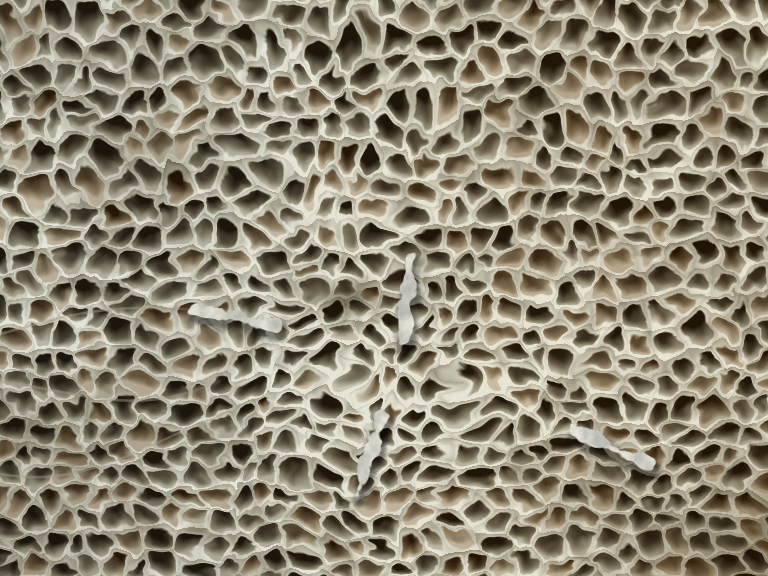
Give the GLSL for this texture, as a Shadertoy shader.

```glsl
// Pale honeycomb pores on the underside of a fungus, with crusty ridges radiating from a torn centre.
#define PORES_ACROSS 21.0
#define PORES_UP 26.5
#define JITTER 0.72
#define WALL 0.085
#define EDGE 0.085
#define ROUNDNESS 15.0
#define DARK vec3(0.085, 0.050, 0.010)
#define MIDDLE vec3(0.500, 0.470, 0.385)
#define PALE vec3(0.900, 0.895, 0.835)
#define CHALK vec3(0.830, 0.825, 0.790)
#define CENTRE vec2(0.70, 0.39)

float hash(vec2 p) {
    return fract(sin(dot(p, vec2(127.1, 311.7))) * 43758.5453);
}

float noise(vec2 p) {
    vec2 i = floor(p), f = fract(p);
    f = f * f * (3.0 - 2.0 * f);
    return mix(mix(hash(i), hash(i + vec2(1, 0)), f.x),
               mix(hash(i + vec2(0, 1)), hash(i + vec2(1, 1)), f.x), f.y);
}

float fbm(vec2 p) {
    return 0.55 * noise(p) + 0.3 * noise(p * 2.1 + 7.3) + 0.15 * noise(p * 4.3 + 2.9);
}

// Jittered pore centre, with every other row shifted by half a pore
vec2 poreSite(vec2 cell) {
    vec2 jitter = vec2(hash(cell), hash(cell + 53.7)) - 0.5;
    return cell + 0.5 + vec2(0.5 * mod(cell.y, 2.0) - 0.25, 0.0) + JITTER * jitter;
}

// Returns offset from the pore centre (xy), rounded wall distance (z), pore hash (w)
vec4 pores(vec2 q) {
    vec2 base = floor(q), nearest = vec2(9.0), id = base;
    for (int j = -2; j <= 2; j++)
    for (int i = -2; i <= 2; i++) {
        vec2 cell = base + vec2(i, j);
        vec2 r = poreSite(cell) - q;
        if (dot(r, r) < dot(nearest, nearest)) { nearest = r; id = cell; }
    }
    float sum = 0.0;
    for (int j = -2; j <= 2; j++)
    for (int i = -2; i <= 2; i++) {
        vec2 r = poreSite(id + vec2(i, j)) - q;
        vec2 gap = r - nearest;
        if (dot(gap, gap) > 0.0001)
            sum += exp(-ROUNDNESS * dot(0.5 * (r + nearest), normalize(gap)));
    }
    return vec4(-nearest, -log(sum) / ROUNDNESS, hash(id + 11.3));
}

float segmentDistance(vec2 p, vec2 a, vec2 b) {
    vec2 pa = p - a, ba = b - a;
    return length(pa - ba * clamp(dot(pa, ba) / dot(ba, ba), 0.0, 1.0));
}

// Distance to the four crusty ridges around the centre
float ridges(vec2 p) {
    float d = 1.0;
    for (int i = 0; i < 4; i++) {
        float k = float(i), angle = 1.5 + 1.45 * k;
        vec2 along = vec2(cos(angle), sin(angle));
        float start = 0.02 + 0.16 * mod(k, 2.0) + 0.05 * k;
        d = min(d, segmentDistance(p, CENTRE + along * start, CENTRE + along * (start + 0.14)));
    }
    return d - 0.007 - 0.026 * (fbm(p * 32.0) - 0.4);
}

void mainImage(out vec4 fragColor, in vec2 fragCoord) {
    vec2 p = fragCoord / iResolution.y;
    vec2 fromCentre = (p - CENTRE) * vec2(1.0, 1.5);
    float torn = exp(-14.0 * dot(fromCentre, fromCentre));

    // Warped pore field, flatter towards the bottom
    vec2 q = vec2(p.x * PORES_ACROSS, p.y * (PORES_UP - 3.5 * p.y));
    q += (1.1 + 1.2 * torn) * (vec2(fbm(p * 8.0), fbm(p * 8.0 + 31.0)) - 0.5);
    q += 0.30 * (vec2(noise(q * 2.6), noise(q * 2.6 + 17.0)) - 0.5);
    vec4 pore = pores(q);
    float up = pore.y, d = pore.z;

    // Walls hang thicker at the top of each pore and have ragged lips
    float ragged = fbm(q * 3.2 + 5.0) - 0.5;
    float width = WALL + 0.14 * max(up, 0.0) + 0.15 * ragged
                + 0.06 * torn + 0.08 * (fbm(p * 5.0 + 3.0) - 0.5);
    float wall = 1.0 - smoothstep(width - 0.5 * EDGE, width + 0.5 * EDGE, d);

    // Light grows down the inside of a pore; the upper part lies in shadow
    float inside = 0.44 - 0.85 * up + 0.28 * (pore.w - 0.5)
                 - 0.20 * smoothstep(0.12, 0.40, d) + 0.15 * ragged;
    float face = 0.85 + 0.40 * (fbm(q * 1.7 + 9.0) - 0.5) - 0.25 * up
               + 0.10 * smoothstep(0.0, 0.12, d);
    float tone = mix(clamp(inside, 0.04, 0.78), face, wall);

    // Broad light and shade over the whole surface
    float bottomShade = smoothstep(0.30, 0.0, p.y) * smoothstep(0.2, 0.8, abs(p.x - 0.65));
    tone *= 0.87 + 0.34 * (fbm(p * 4.0 + 13.0) - 0.3) + 0.10 * torn - 0.22 * bottomShade;
    vec2 hollow = (p - CENTRE - vec2(-0.09, 0.09)) * vec2(1.0, 2.0);
    tone *= 1.0 - 0.45 * exp(-260.0 * dot(hollow, hollow));

    // Thin fibres across the left side
    for (int i = 0; i < 3; i++) {
        float k = float(i);
        float y = 0.42 - 0.11 * k + 0.35 * p.x * p.x + 0.03 * sin(p.x * 9.0 + 2.0 * k);
        float fibre = 1.0 - smoothstep(0.001, 0.0035, abs(p.y - y));
        tone = mix(tone, 0.68, 0.45 * fibre * smoothstep(0.42, 0.25, p.x));
    }

    // Tone to colour, with some pores warmer
    tone = clamp(tone, 0.0, 1.0);
    vec3 color = tone < 0.5 ? mix(DARK, MIDDLE, tone * 2.0) : mix(MIDDLE, PALE, tone * 2.0 - 1.0);
    color += vec3(0.035, 0.0, -0.025) * (1.0 - wall) * smoothstep(0.5, 0.9, pore.w);
    color += vec3(0.015, 0.0, -0.02) * smoothstep(-0.5, 0.5, p.x - 0.65) - vec3(0.008, 0.0, -0.01);

    // Chalky ridges with a shadow beneath
    float shadow = 1.0 - smoothstep(-0.004, 0.014, ridges(p + vec2(-0.004, 0.012)));
    color *= 1.0 - 0.45 * shadow;
    float crust = 1.0 - smoothstep(-0.002, 0.002, ridges(p));
    color = mix(color, CHALK * (0.80 + 0.38 * fbm(p * 48.0 + 4.0)), crust);

    fragColor = vec4(clamp(color, 0.0, 1.0), 1.0);
}
```
